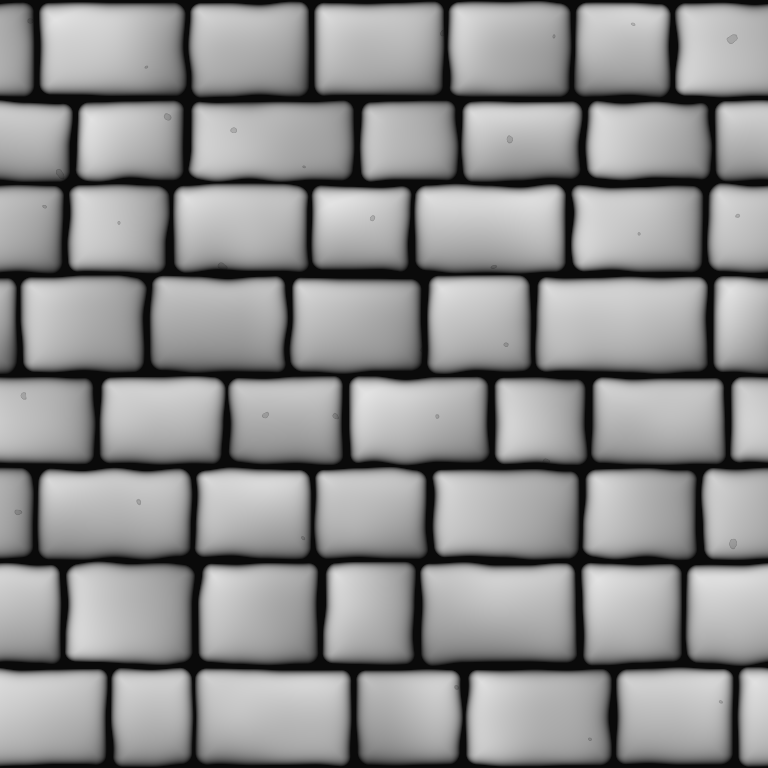
A WebGL 1 fragment shader for this texture map:

```glsl
precision highp float;
// Grey stone-block wall: staggered courses of pillowy, uneven blocks with dark joints.
uniform vec2 u_resolution;

#define ROWS 8.0
#define COLS 6.0
#define WIDTH_JITTER 0.42
#define JOINT 0.0036
#define CORNER 0.014
#define WOBBLE 0.0065
#define BEVEL 0.0052
#define STONE_TONE 0.725
#define SLOPE 0.13
#define JOINT_TONE 0.04
#define PIT_CELLS 8.0
#define PIT_CHANCE 0.5

const float PI = 3.14159;

float hash(vec2 p) {
  vec3 q = fract(p.xyx * vec3(0.1031, 0.1030, 0.0973));
  q += dot(q, q.yzx + 33.33);
  return fract((q.x + q.y) * q.z);
}

float noise(vec2 p) {
  vec2 i = floor(p), f = fract(p);
  f = f * f * (3.0 - 2.0 * f);
  return mix(mix(hash(i), hash(i + vec2(1.0, 0.0)), f.x),
             mix(hash(i + vec2(0.0, 1.0)), hash(i + 1.0), f.x), f.y);
}

// Height of the joint below course j, in rows
float courseEdge(float j) {
  float a = PI * j / ROWS;
  return j + 0.138 * sin(a) + 0.031 * sin(2.0 * a)
           + 0.023 * sin(4.0 * a) - 0.042 * sin(5.0 * a);
}

// Position of upright joint i in a course, in columns; wraps around
float uprightEdge(float i, float row) {
  float stagger = 0.46 + 0.2 * cos(2.0 * PI * row / 3.0);
  return i + stagger + WIDTH_JITTER * (hash(vec2(mod(i, COLS) + 3.0, row + 17.0)) - 0.5);
}

float roundedBox(vec2 p, vec2 halfSize, float r) {
  vec2 q = abs(p) - halfSize + r;
  return length(max(q, 0.0)) + min(max(q.x, q.y), 0.0) - r;
}

// Sparse small pits: x is the fill, y is the rim
vec2 pits(vec2 uv, float px) {
  vec2 cell = floor(uv * PIT_CELLS);
  vec2 center = 0.12 + 0.76 * vec2(hash(cell + 41.0), hash(cell + 73.0));
  vec2 p = (fract(uv * PIT_CELLS) - center) / PIT_CELLS;
  float angle = PI * hash(cell + 11.0);
  float c = cos(angle), s = sin(angle);
  p = vec2(c * p.x + s * p.y, (c * p.y - s * p.x) * 1.35);
  float size = mix(0.0025, 0.0075, pow(hash(cell + 29.0), 2.0));
  float d = length(p) - size * (0.75 + 0.5 * noise(p * 200.0 + cell * 7.0));
  float present = step(hash(cell + 97.0), PIT_CHANCE);
  float fill = smoothstep(px, -px, d);
  return present * vec2(fill, fill * smoothstep(-0.0022, 0.0, d));
}

void main() {
  vec2 uv = gl_FragCoord.xy / u_resolution;
  float px = 0.7 / min(u_resolution.x, u_resolution.y);
  vec2 grid = vec2(COLS, ROWS);
  vec2 p = uv * grid;

  // Find the course and the block that hold this point
  float row = 0.0;
  for (int j = 1; j < 8; j++) row += step(courseEdge(float(j)), p.y);
  vec2 lo = vec2(-9.0, courseEdge(row));
  vec2 hi = vec2(99.0, courseEdge(row + 1.0));
  float column = 0.0;
  for (int i = -2; i < 8; i++) {
    float e = uprightEdge(float(i), row);
    if (e <= p.x) { lo.x = e; column = float(i); }
    else hi.x = min(hi.x, e);
  }
  vec2 id = vec2(mod(column, COLS), row);
  vec2 halfSize = 0.5 * (hi - lo) / grid;
  vec2 local = uv - 0.5 * (hi + lo) / grid;

  // Uneven outline, different on every block
  vec2 seed = id * 13.7 + 5.0;
  vec2 warp = vec2(noise(local * 24.0 + seed), noise(local * 24.0 + seed + 61.0)) - 0.5;
  vec2 q = local + WOBBLE * warp;
  vec2 body = halfSize - JOINT;
  float depth = -roundedBox(q, body, CORNER);

  // Tilted face, lit mostly from the upper left
  float angle = 2.25 + 2.4 * (hash(id + 23.0) - 0.5);
  float tilt = dot(q / halfSize, vec2(cos(angle), sin(angle)));
  float tone = STONE_TONE + 0.07 * (hash(id + 51.0) - 0.5) + SLOPE * tilt;
  tone += 0.09 * (noise(local * 13.0 + seed + 30.0) - 0.5);

  // Bright upper and left rims, wide shade on the lower and right sides
  vec2 toLow = max(body + q, 0.0);
  vec2 toHigh = max(body - q, 0.0);
  tone += 0.07 * exp(-toLow.x / 0.014) + 0.08 * exp(-toHigh.y / 0.014);
  tone -= 0.13 * exp(-toHigh.x / 0.016) + 0.15 * exp(-toLow.y / 0.016);

  // Shallow pits in the face
  vec2 pit = pits(uv, px);
  tone *= 1.0 - 0.13 * pit.x - 0.12 * pit.y;

  // Soft rounded bevel into the joint
  float rise = 1.0 - exp(-max(depth + 0.0005, 0.0) / BEVEL);
  float shade = mix(JOINT_TONE, clamp(tone, 0.0, 0.9), rise);
  gl_FragColor = vec4(vec3(shade), 1.0);
}
```
